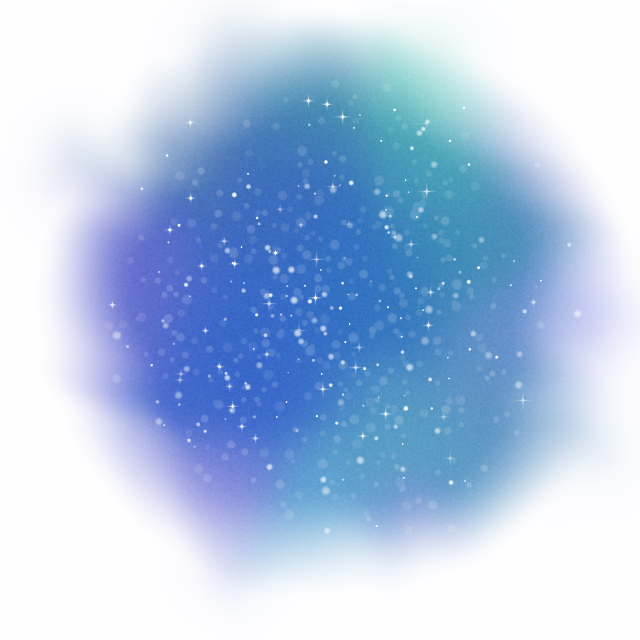
Write a three.js fragment shader that draws this background.

```glsl
// A round watercolour nebula on white, strewn with glowing dots and sparkles.
// Gaussian pools of pigment are blended by weight under a soft wavy mask;
// the stars are hashed cells whose density rises towards the middle.

#define CENTER vec2(0.52, 0.52)
#define RADIUS 0.378
#define FEATHER 0.090
#define WARP 0.010
#define PAPER vec3(0.995, 0.995, 1.0)
#define GRAIN 0.030
#define HAZE_GLOW 0.17
#define DOT_GLOW 0.72
#define SPARK_GLOW 0.95

varying vec2 vUv;

vec3 hash3(vec2 p) {
  vec3 q = fract(p.xyx * vec3(0.1031, 0.1030, 0.0973));
  q += dot(q, q.yxz + 33.33);
  return fract((q.xxy + q.yzz) * q.zyx);
}

// Layered sines that bend the cloud
vec2 billow(vec2 p) {
  vec2 a = sin(p.yx * vec2(15.0, 17.0) + vec2(0.7, 2.1));
  vec2 b = sin(p.yx * 31.0 + p * 12.0 + a * 1.5);
  return a + 0.5 * b;
}

// Adds one pool of pigment to the weighted sum
void pool(inout vec4 sum, vec2 p, vec2 at, float size, vec3 tint) {
  vec2 d = (p - at) / size;
  sum += vec4(tint, 1.0) * exp(-dot(d, d));
}

vec3 pigment(vec2 p) {
  vec4 s = vec4(0.0);
  // Deep blue heart
  pool(s, p, vec2(0.39, 0.46), 0.14, vec3(0.22, 0.40, 0.79));
  pool(s, p, vec2(0.41, 0.70), 0.12, vec3(0.23, 0.41, 0.74));
  pool(s, p, vec2(0.56, 0.56), 0.13, vec3(0.19, 0.45, 0.75));
  pool(s, p, vec2(0.21, 0.55), 0.10, vec3(0.40, 0.43, 0.80));
  // Teal and mint, upper right and below
  pool(s, p, vec2(0.68, 0.77), 0.10, vec3(0.29, 0.65, 0.72));
  pool(s, p, vec2(0.67, 0.89), 0.08, vec3(0.44, 0.81, 0.76));
  pool(s, p, vec2(0.74, 0.63), 0.11, vec3(0.25, 0.56, 0.71));
  pool(s, p, vec2(0.49, 0.84), 0.10, vec3(0.28, 0.56, 0.69));
  pool(s, p, vec2(0.63, 0.30), 0.11, vec3(0.34, 0.62, 0.77));
  pool(s, p, vec2(0.79, 0.36), 0.11, vec3(0.38, 0.58, 0.77));
  // Pale blue and lavender rim
  pool(s, p, vec2(0.29, 0.82), 0.10, vec3(0.38, 0.53, 0.71));
  pool(s, p, vec2(0.83, 0.49), 0.09, vec3(0.40, 0.56, 0.80));
  pool(s, p, vec2(0.94, 0.49), 0.09, vec3(0.62, 0.62, 0.93));
  pool(s, p, vec2(0.87, 0.75), 0.10, vec3(0.52, 0.56, 0.81));
  pool(s, p, vec2(0.29, 0.21), 0.10, vec3(0.54, 0.55, 0.86));
  pool(s, p, vec2(0.51, 0.16), 0.10, vec3(0.39, 0.65, 0.83));
  pool(s, p, vec2(0.64, 0.18), 0.07, vec3(0.54, 0.59, 0.85));
  pool(s, p, vec2(0.12, 0.47), 0.09, vec3(0.51, 0.51, 0.86));
  return s.rgb / s.a;
}

float wisp(vec2 p, vec2 at, float size, float strength) {
  vec2 d = (p - at) / size;
  return 1.0 - strength * exp(-dot(d, d));
}

float cloudMask(vec2 p) {
  float r = length(p - CENTER) + 0.007 * billow(p * 1.3 + 2.0).x;
  float clear = smoothstep(RADIUS - FEATHER, RADIUS + FEATHER, r);
  clear *= wisp(p, vec2(0.12, 0.73), 0.060, 0.20);
  clear *= wisp(p, vec2(0.93, 0.49), 0.070, 0.35);
  clear *= wisp(p, vec2(0.38, 0.13), 0.060, 0.18);
  clear *= wisp(p, vec2(0.37, 0.93), 0.060, 0.18);
  clear *= wisp(p, vec2(0.89, 0.32), 0.070, 0.22);
  clear *= wisp(p, vec2(0.67, 0.90), 0.070, 0.25);
  return 1.0 - clear;
}

float starDensity(vec2 p) {
  float clump = 0.65 + 0.35 * sin(p.x * 29.0 + 2.0 * sin(p.y * 17.0)) * sin(p.y * 25.0 + 1.0);
  return clump * (1.0 - smoothstep(0.12, 0.42, length(p - CENTER)));
}

float disc(vec2 d, float size, float blur) {
  return 1.0 - smoothstep(size * (1.0 - blur), size * (1.0 + blur), length(d));
}

// Four thin tapering rays around a small bright core
float sparkle(vec2 d, float arm) {
  vec2 a = abs(d);
  vec2 taper = max(1.0 - a / arm, 0.0);
  vec2 line = exp(-a.yx * a.yx / 0.0000012) * taper * taper;
  return min(line.x + line.y + exp(-dot(d, d) / 0.000005), 1.0);
}

// One scattered layer; blur below zero selects sparkles
float scatter(vec2 p, float cells, float chance, vec2 sizes, float blur, float seed) {
  float light = 0.0;
  for (int j = -1; j <= 1; j++) {
    for (int i = -1; i <= 1; i++) {
      vec2 cell = floor(p * cells) + vec2(float(i), float(j));
      vec3 h = hash3(cell + seed);
      vec3 k = hash3(cell + seed + 71.0);
      vec2 at = (cell + h.xy) / cells;
      float shown = step(h.z, chance * starDensity(at));
      float size = mix(sizes.x, sizes.y, k.x * k.x);
      float shape = blur < 0.0 ? sparkle(p - at, size) : disc(p - at, size, blur);
      light = max(light, shown * shape * mix(0.45, 1.0, k.y));
    }
  }
  return light;
}

void main() {
  vec2 p = vUv;
  vec2 bent = p + WARP * billow(p);
  float mask = cloudMask(bent);
  vec3 color = pigment(bent);
  color += GRAIN * (hash3(floor(p * 384.0)).x - 0.4);
  color = mix(PAPER, color, mask);

  // Faint discs, soft dots, hard specks, then sparkles
  float light = HAZE_GLOW * scatter(p, 46.0, 0.95, vec2(0.004, 0.008), 0.3, 11.0);
  light = max(light, DOT_GLOW * scatter(p, 30.0, 0.42, vec2(0.004, 0.006), 0.6, 37.0));
  light = max(light, scatter(p, 42.0, 0.50, vec2(0.0013, 0.0035), 0.5, 53.0));
  light = max(light, SPARK_GLOW * scatter(p, 22.0, 0.70, vec2(0.010, 0.021), -1.0, 90.0));
  gl_FragColor = vec4(mix(color, vec3(1.0), light), 1.0);
}
```
